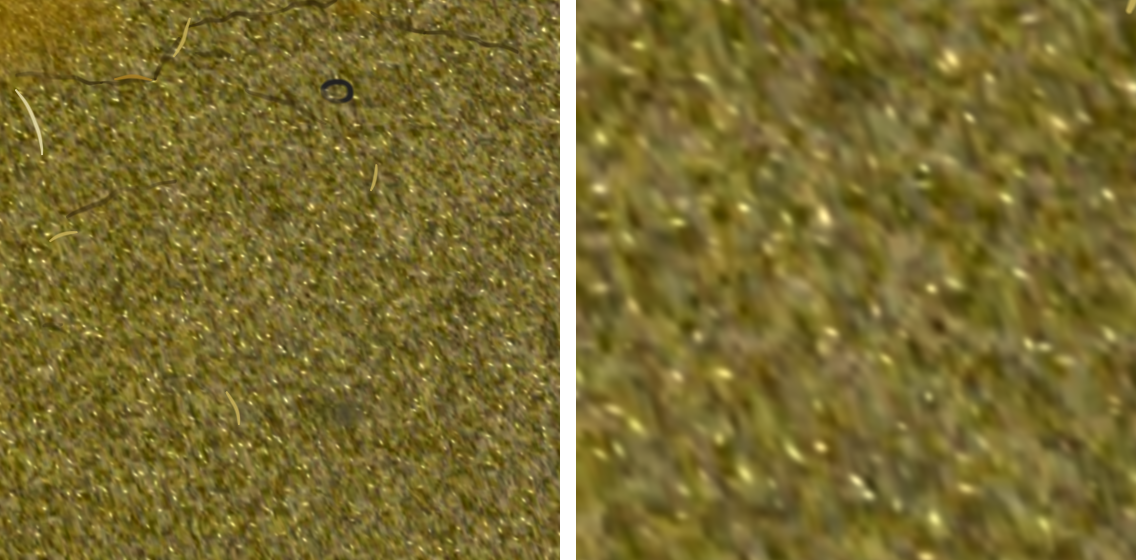
Left, the full canvas; right, a detail of the centre.
Give the GLSL for this texture, as a Shadertoy shader.

```glsl
// Damp olive sand seen at a slight angle: layered upright noise for the grains,
// scattered small round glints, then a yellow silt patch, wiggly cracks,
// bits of straw, a small dark ring and a few soft stains on top.

const vec3 SAND = vec3(0.452, 0.399, 0.161);
const vec3 GRAIN_TINT = vec3(1.0, 0.97, 0.80);
const vec3 GLINT = vec3(0.46, 0.46, 0.38);
const vec3 SILT = vec3(0.54, 0.41, 0.05);
const vec3 CRACK = vec3(0.20, 0.15, 0.03);
const vec3 STRAW = vec3(0.80, 0.71, 0.36);
const vec3 RING = vec3(0.11, 0.11, 0.12);
const vec3 STAIN = vec3(0.27, 0.25, 0.18);
const vec2 GRAIN_FREQ = vec2(100.0, 76.0);
const float GRAIN_CONTRAST = 0.41;
const float GLINT_CELLS = 62.0;
const float SLANT = 0.32;

// Each line runs from xy to zw.
const int CRACK_COUNT = 11;
const vec4[CRACK_COUNT] CRACKS = vec4[CRACK_COUNT](
    vec4(0.03, 0.865, 0.18, 0.85), vec4(0.18, 0.85, 0.28, 0.86),
    vec4(0.28, 0.86, 0.32, 0.93), vec4(0.34, 0.95, 0.48, 0.975),
    vec4(0.48, 0.975, 0.60, 0.995), vec4(0.66, 0.975, 0.76, 0.94),
    vec4(0.76, 0.94, 0.92, 0.91), vec4(0.44, 0.84, 0.58, 0.78),
    vec4(0.12, 0.615, 0.31, 0.675), vec4(0.35, 0.905, 0.41, 0.905),
    vec4(0.08, 0.42, 0.11, 0.425));
const int STRAW_COUNT = 6;
const vec4[STRAW_COUNT] STRAWS = vec4[STRAW_COUNT](
    vec4(0.03, 0.84, 0.075, 0.725), vec4(0.338, 0.967, 0.31, 0.90),
    vec4(0.672, 0.705, 0.662, 0.66), vec4(0.09, 0.57, 0.137, 0.585),
    vec4(0.405, 0.30, 0.427, 0.243), vec4(0.205, 0.86, 0.27, 0.858));

float hash(vec2 p) {
    vec3 q = fract(p.xyx * vec3(0.1031, 0.1030, 0.0973));
    q += dot(q, q.yzx + 33.33);
    return fract((q.x + q.y) * q.z);
}

float noise(vec2 p) {
    vec2 i = floor(p), f = fract(p);
    f = f * f * (3.0 - 2.0 * f);
    return mix(mix(hash(i), hash(i + vec2(1, 0)), f.x),
               mix(hash(i + vec2(0, 1)), hash(i + vec2(1, 1)), f.x), f.y);
}

// Bright grains: one small soft ellipse per cell, few of them strong.
float glints(vec2 p) {
    vec2 cell = floor(p);
    float sum = 0.0;
    for (int y = -1; y <= 1; y++)
    for (int x = -1; x <= 1; x++) {
        vec2 id = cell + vec2(x, y);
        vec2 d = p - id - vec2(hash(id + 11.3), hash(id + 47.9));
        float angle = -0.9 + 2.2 * (hash(id + 83.1) - 0.5);
        vec2 axis = vec2(cos(angle), sin(angle));
        vec2 q = vec2(dot(d, axis), dot(d, vec2(-axis.y, axis.x)));
        q /= mix(vec2(0.20, 0.17), vec2(0.36, 0.22), hash(id + 5.7));
        sum += pow(hash(id + 131.0), 5.0) * exp(-dot(q, q));
    }
    return min(sum, 1.0);
}

// Soft mask of a tapered line, bowed sideways by a share of its length.
float strand(vec2 p, vec4 line, float width, float bow) {
    vec2 along = line.zw - line.xy;
    float len = length(along);
    vec2 dir = along / len, d = p - line.xy;
    float s = dot(d, dir), t = clamp(s / len, 0.0, 1.0);
    float side = dot(d, vec2(-dir.y, dir.x)) - bow * len * 4.0 * t * (1.0 - t);
    float w = width * (0.55 + 1.8 * t * (1.0 - t));
    return 1.0 - smoothstep(0.3 * w, 1.3 * w, length(vec2(s - t * len, side)));
}

float blob(vec2 p, vec2 centre, vec2 radius) {
    vec2 q = (p - centre) / radius;
    return exp(-dot(q, q));
}

void mainImage(out vec4 fragColor, in vec2 fragCoord) {
    vec2 uv = fragCoord / iResolution.xy;
    vec2 ground = vec2(uv.x + SLANT * uv.y, uv.y * (0.92 + 0.16 * uv.y));
    vec2 warp = vec2(noise(uv * 38.0), noise(uv * 38.0 + 71.0)) - 0.5;

    // Silt smooths and yellows the upper left corner.
    float silt = smoothstep(0.34, 0.06, length((uv - vec2(0.0, 1.0)) * vec2(1.0, 1.7))
                            + 0.12 * (noise(uv * 14.0) - 0.5));
    silt = max(0.8 * silt, 0.7 * blob(uv, vec2(0.63, 0.985), vec2(0.045, 0.015)));

    // Grains: brightness, then blue-grey and red-green tint.
    vec2 g = ground * GRAIN_FREQ + 0.5 * warp;
    float grain = 0.58 * noise(g) + 0.42 * noise(g * 1.7 + 19.0) - 0.5;
    grain += 0.14 * (noise(uv * 24.0 + 3.0) - 0.5);
    float grey = noise(g * 0.8 + 57.0) - 0.5 + 0.25 * (uv.x - 0.45);
    float red = noise(g * 0.9 + 113.0) - 0.5;
    vec3 col = mix(SAND, SILT, silt);
    col += GRAIN_TINT * grain * GRAIN_CONTRAST * (1.0 - 0.5 * silt);
    col += vec3(0.045 * red, -0.025 * red, 0.16 * grey) * (1.0 - 0.7 * silt);
    col += GLINT * glints(ground * GLINT_CELLS + 0.2 * warp) * (1.0 - 0.7 * silt);

    // Stains and pits.
    float stain = 0.65 * blob(uv, vec2(0.615, 0.262), vec2(0.042, 0.026))
                + 0.3 * blob(uv, vec2(0.45, 0.35), vec2(0.025, 0.025));
    col = mix(col, STAIN, stain);
    float pit = blob(uv, vec2(0.21, 0.475), vec2(0.009, 0.02))
              + blob(uv, vec2(0.553, 0.283), vec2(0.013, 0.007));
    col = mix(col, CRACK, 0.75 * min(pit, 1.0));

    // Cracks, broken up by noise, and straws.
    for (int i = 0; i < CRACK_COUNT; i++) {
        float depth = (i < 7 ? 0.85 : 0.65) * (0.25 + 0.75 * noise(uv * 45.0 + 9.0));
        col = mix(col, CRACK, depth * strand(uv + 0.012 * warp, CRACKS[i], 0.006, 0.04));
    }
    for (int i = 0; i < STRAW_COUNT; i++) {
        vec3 tone = mix(STRAW, vec3(0.92, 0.88, 0.68), i == 0 ? 1.0 : 0.0);
        tone *= i == 5 ? vec3(0.85, 0.72, 0.4) : vec3(1.0);
        col = mix(col, tone, 0.85 * strand(uv + 0.003 * warp, STRAWS[i], 0.0042, 0.07));
    }

    // Small dark ring, uneven in width and partly faded.
    vec2 r = (uv - vec2(0.602, 0.836)) * vec2(1.0, 1.35) + 0.007 * warp;
    float rim = abs(length(r) - 0.025);
    float thick = 0.0045 + 0.005 * noise(uv * 60.0 + 31.0);
    float fade = 0.92 - 0.5 * smoothstep(0.008, 0.028, -r.x - r.y);
    col = mix(col, RING, fade * (1.0 - smoothstep(0.3 * thick, 1.4 * thick, rim)));

    fragColor = vec4(clamp(col, 0.0, 1.0), 1.0);
}
```
